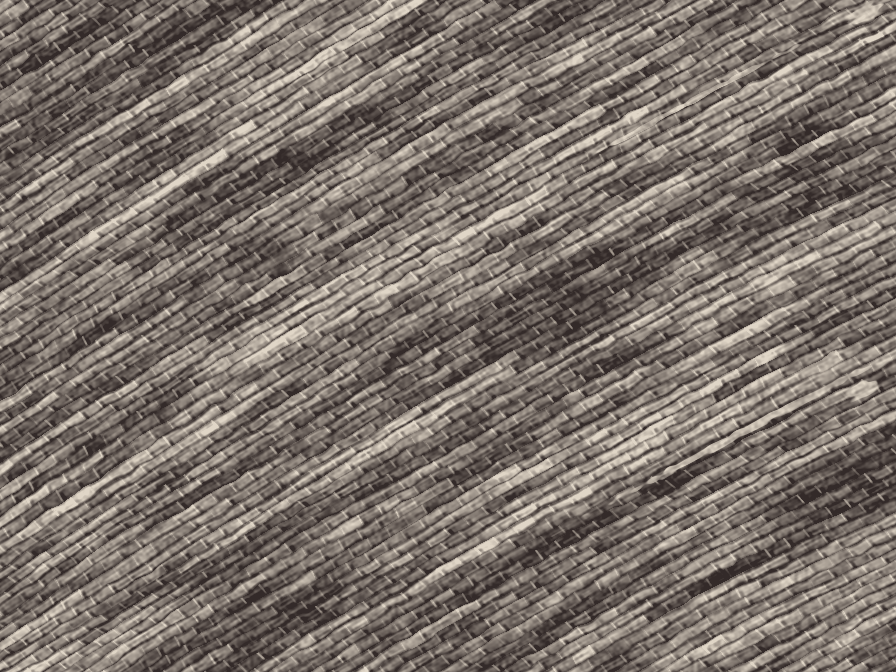
A Shadertoy shader for this texture:

```glsl
// Coarse slanted weave: uneven light and dark threads with short cross stitches and slubs.

const vec3 SHADOW = vec3(0.20, 0.165, 0.16);
const vec3 LIGHT = vec3(0.88, 0.84, 0.78);
const float PITCH = 0.0162;          // distance between threads, in canvas heights
const float STITCH = 0.032;          // distance between stitches on one thread
const float STITCH_WIDTH = 0.0015;
const float SLOPE = 0.66;            // thread slope at the left edge
const float BEND = 0.06;             // flattening of the slope to the right
const float BASE_TONE = 0.40;
const float THREAD_CONTRAST = 0.58;
const float BRICK_CONTRAST = 0.26;
const float BAND_CONTRAST = 0.26;
const float FIBRE_CONTRAST = 0.42;
const float GRAIN_CONTRAST = 0.26;

// Broad bands: along, across, half length, half width
const int BANDS = 5;
const vec4 BAND[BANDS] = vec4[](
    vec4(0.80, 0.208, 0.50, 0.042), vec4(0.60, 0.487, 0.35, 0.016),
    vec4(0.50, 0.427, 0.35, 0.032), vec4(1.00, 0.019, 0.45, 0.030),
    vec4(1.40, -0.384, 0.40, 0.070));
const float BAND_GAIN[BANDS] = float[](0.25, 0.24, -0.13, -0.11, -0.17);

// Slubs: along, across, half length, half width
const int SLUBS = 4;
const vec4 SLUB[SLUBS] = vec4[](
    vec4(1.14, -0.260, 0.25, 0.0055), vec4(1.32, -0.286, 0.024, 0.011),
    vec4(1.60, 0.201, 0.026, 0.013), vec4(1.32, 0.203, 0.17, 0.004));

float hash(vec2 p) {
    vec3 q = fract(p.xyx * 0.1031);
    q += dot(q, q.yzx + 33.33);
    return fract((q.x + q.y) * q.z);
}

float noise(vec2 p) {
    vec2 i = floor(p), f = fract(p);
    f = f * f * (3.0 - 2.0 * f);
    return mix(mix(hash(i), hash(i + vec2(1, 0)), f.x),
               mix(hash(i + vec2(0, 1)), hash(i + vec2(1, 1)), f.x), f.y);
}

// Soft-edged stripe around zero
float stripe(float d, float halfWidth, float soft) {
    return 1.0 - smoothstep(halfWidth - soft, halfWidth + soft, abs(d));
}

// Broad changes of tone over many threads
float bandTone(vec2 t) {
    float tone = BAND_CONTRAST * (noise(t * vec2(2.0, 18.0) + 40.0) - 0.5);
    for (int i = 0; i < BANDS; i++) {
        vec2 d = (t - BAND[i].xy) / BAND[i].zw;
        tone += BAND_GAIN[i] * exp(-dot(d, d));
    }
    return tone;
}

// Thick, pale lengths of yarn with ragged edges
float slubMask(vec2 t) {
    float mask = 0.0;
    for (int i = 0; i < SLUBS; i++) {
        vec2 d = (t - SLUB[i].xy) / SLUB[i].zw;
        float ragged = 0.8 * noise(t * vec2(70.0, 180.0)) - 0.4;
        mask = max(mask, 1.0 - smoothstep(0.75, 1.1, length(d) + ragged));
    }
    return mask;
}

void mainImage(out vec4 fragColor, in vec2 fragCoord) {
    vec2 p = fragCoord / iResolution.y;
    float px = 1.0 / iResolution.y;

    // Thread coordinates: x along, y across
    vec2 t = vec2(0.87 * p.x + 0.49 * p.y,
                  0.87 * (p.y - SLOPE * p.x + BEND * p.x * p.x));

    // Threads with uneven width, ragged edges and uneven tone
    float w = t.y / PITCH + 0.7 * noise(t * vec2(4.0, 14.0))
            + 0.28 * noise(t * vec2(45.0, 60.0));
    float row = floor(w);
    float across = w - row - 0.5;
    float width = mix(0.26, 0.48, noise(vec2(t.x * 14.0 + 17.0, row)));
    float body = stripe(across, width, max(0.13, 0.5 * px / PITCH));
    float tone = BASE_TONE + bandTone(t) + 0.20 * across;
    tone += THREAD_CONTRAST * (noise(vec2(t.x * 5.0, row + 90.0)) - 0.5);

    // Stitches, staggered from thread to thread
    float s = t.x / STITCH + 0.5 * mod(row, 2.0)
            + 0.25 * hash(vec2(row, 5.0)) + 0.6 * noise(t * vec2(8.0, 12.0));
    float cell = floor(s);
    float along = s - cell - 0.5 + 0.10 * across;
    float strength = hash(vec2(cell, row) + 200.0);
    float soft = max(0.035, 0.5 * px / STITCH);
    float reach = stripe(across - 0.1, 0.46, 0.16);
    float stitch = reach * stripe(along, STITCH_WIDTH / STITCH, soft);
    float pit = stripe(along - 0.14, 0.08, 0.07) * stripe(across + 0.18, 0.30, 0.15);

    // Fibres, grain and the tone of each length between stitches
    float fibre = noise(t * vec2(38.0, 270.0)) - 0.5;
    float grain = noise(p * 200.0) - 0.5;
    tone += FIBRE_CONTRAST * fibre;
    tone += BRICK_CONTRAST * (hash(vec2(floor(s + 0.5), row + 300.0)) - 0.5);

    // Layers from the gaps up to the slubs
    float gapTone = mix(0.10, 0.65, noise(vec2(t.x * 18.0, floor(w + 0.5) + 500.0)));
    tone = mix(gapTone * tone, tone + 0.10, body);
    tone -= 0.38 * pit * mix(0.3, 1.0, strength);
    tone = mix(tone, max(tone, 0.32) + 0.30, stitch * mix(0.2, 1.0, strength));
    tone = mix(tone, 0.88 + 0.4 * fibre, 0.85 * slubMask(t));
    tone += GRAIN_CONTRAST * grain;

    fragColor = vec4(mix(SHADOW, LIGHT, clamp(tone, 0.0, 1.0)), 1.0);
}
```
